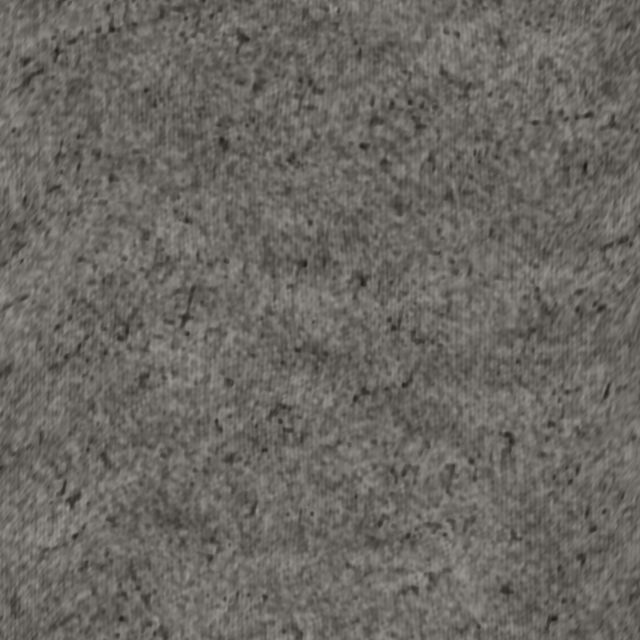
Reproduce this texture procedurally as a WebGL 2 fragment shader.

```glsl
#version 300 es
precision highp float;

uniform vec2 u_resolution;
out vec4 fragColor;

#define BASE_TONE 0.433
#define GRAIN_SCALE vec2(128.0, 98.0)
#define GRAIN_DEPTH 0.150
#define FIBRE_DEPTH 0.130
#define CLOUD_DEPTH 0.075
#define STREAK_DEPTH 0.070
#define FLECK_DEPTH 0.190
#define RIB_COUNT 142.0
#define RIB_DEPTH 0.010
#define EDGE_BEND 1.8
#define YARN_TINT vec3(0.0, -0.011, -0.031)

const float TAU = 6.2831853;

float hash(vec2 cell) {
    return fract(sin(dot(cell, vec2(127.1, 311.7))) * 43758.5453);
}

// Smooth value noise in 0..1
float noise(vec2 p) {
    vec2 cell = floor(p);
    vec2 f = fract(p);
    f = f * f * (3.0 - 2.0 * f);
    float low = mix(hash(cell), hash(cell + vec2(1.0, 0.0)), f.x);
    float high = mix(hash(cell + vec2(0.0, 1.0)), hash(cell + 1.0), f.x);
    return mix(low, high, f.y);
}

float centredNoise(vec2 p) {
    return noise(p) - 0.5;
}

vec2 rotate(vec2 p, float angle) {
    float c = cos(angle), s = sin(angle);
    return vec2(c * p.x - s * p.y, s * p.x + c * p.y);
}

// Courses of the cloth climb to the right near both side edges
vec2 drape(vec2 p) {
    float left = max(0.22 - p.x, 0.0);
    float right = max(p.x - 0.78, 0.0);
    p.y += EDGE_BEND * (left * left - right * right);
    vec2 sway = vec2(centredNoise(p * 9.0 + 4.0), centredNoise(p * 9.0 + 31.0));
    return p + 0.012 * sway;
}

void main() {
    vec2 uv = gl_FragCoord.xy / u_resolution.y;
    vec2 cloth = drape(uv);

    // Stitch grain in two sizes, turned to hide the lattice
    float grain = centredNoise(rotate(cloth, -0.22) * GRAIN_SCALE + 17.0);
    float fibre = centredNoise(rotate(cloth, 0.45) * GRAIN_SCALE * 1.5 + 53.0);

    // Broad mottling and short horizontal streaks
    float cloud = centredNoise(cloth * vec2(7.0, 13.0) + 8.0);
    float streak = centredNoise(rotate(cloth, -0.06) * vec2(17.0, 42.0) + 71.0);

    // Dark flecks gathered into flat clusters, with a few strays
    float cluster = noise(rotate(cloth, 0.05) * vec2(15.0, 36.0) + 23.0);
    float gather = mix(0.25, 1.0, smoothstep(0.35, 0.85, cluster));
    float fleck = smoothstep(0.55, 0.98, noise(rotate(cloth, 0.2) * GRAIN_SCALE * 0.85 + 91.0));

    // Fine upright knit ribs of uneven strength
    float ribStrength = noise(cloth * vec2(11.0, 18.0) + 47.0) * 2.0;
    float rib = sin(cloth.x * RIB_COUNT * TAU) * ribStrength;

    float tone = BASE_TONE
        + GRAIN_DEPTH * grain
        + FIBRE_DEPTH * fibre
        + CLOUD_DEPTH * cloud
        + STREAK_DEPTH * streak
        + RIB_DEPTH * rib
        - FLECK_DEPTH * fleck * gather;

    // Gentle shade toward the right side
    tone -= 0.025 * smoothstep(0.82, 1.0, uv.x);

    fragColor = vec4(clamp(tone + YARN_TINT, 0.0, 1.0), 1.0);
}
```
